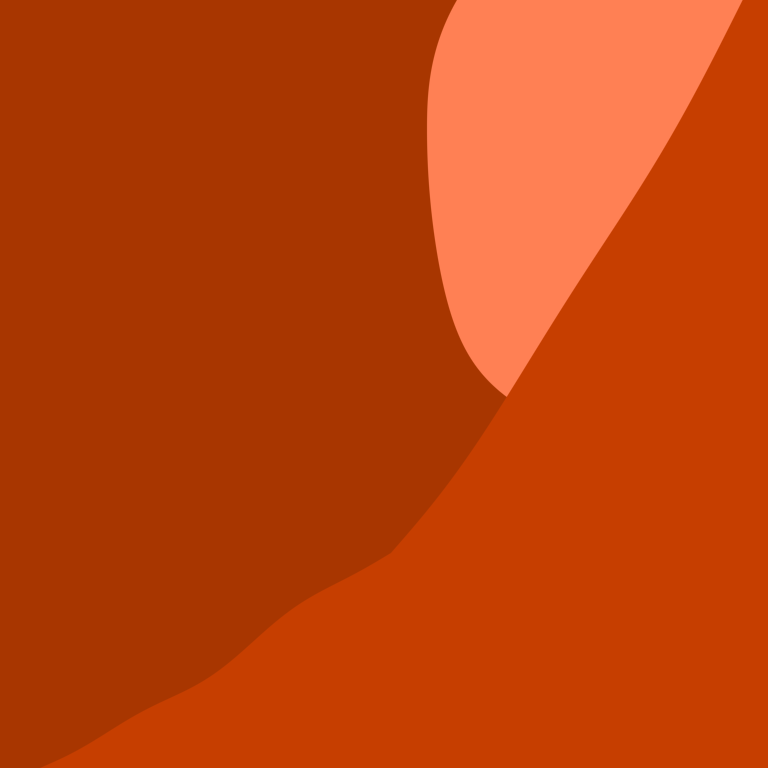
Reproduce this background procedurally as a WebGL 1 fragment shader.

```glsl
precision highp float;
// Flat three-tone landscape: a bright rounded shape set behind an orange slope
// on a rust backdrop. The ridge is two straight runs bent by sine harmonics,
// and the bright shape is bounded by a power curve on its left side.

uniform vec2 u_resolution;

#define RUST vec3(0.659, 0.212, 0.0)
#define ORANGE vec3(0.776, 0.243, 0.0)
#define CORAL vec3(1.0, 0.502, 0.329)
#define RIDGE_FOOT vec2(0.052, 0.0)
#define RIDGE_KNEE vec2(0.509, 0.280)
#define RIDGE_TOP vec2(0.967, 1.0)
#define BULGE_APEX vec2(0.556, 0.831)

const float PI = 3.14159265;

// Height of the straight run from a to b, extended past both ends
float lineHeight(float x, vec2 a, vec2 b) {
  return mix(a.y, b.y, (x - a.x) / (b.x - a.x));
}

// Gentle, wavy lower slope
float lowerRidge(float x) {
  float phase = PI * (x - RIDGE_FOOT.x) / (RIDGE_KNEE.x - RIDGE_FOOT.x);
  float waves = -0.0083 * sin(phase) - 0.0069 * sin(2.0 * phase)
              + 0.0044 * sin(3.0 * phase) - 0.0035 * sin(5.0 * phase);
  return lineHeight(x, RIDGE_FOOT, RIDGE_KNEE) + waves;
}

// Steep, slightly sagging upper slope
float upperRidge(float x) {
  float phase = PI * (x - RIDGE_KNEE.x) / (RIDGE_TOP.x - RIDGE_KNEE.x);
  float sag = -0.039 * sin(phase) - 0.0078 * sin(3.0 * phase);
  return lineHeight(x, RIDGE_KNEE, RIDGE_TOP) + sag;
}

float ridgeHeight(float x) {
  return x < RIDGE_KNEE.x ? lowerRidge(x) : upperRidge(x);
}

// Left edge of the bright shape, curling in quickly near its lower tip
float bulgeEdge(float y) {
  float above = max(y - BULGE_APEX.y, 0.0) / 0.169;
  float below = max(BULGE_APEX.y - y, 0.0) / 0.348;
  float lowerCurl = 0.061 * below * below + 0.043 * pow(below, 8.0);
  return BULGE_APEX.x + 0.039 * pow(above, 2.5) + lowerCurl;
}

// Antialiased coverage; the slope turns an axis offset into a distance
float coverage(float offset, float slope, float pixel) {
  float distanceToEdge = offset / sqrt(1.0 + slope * slope);
  return smoothstep(-0.75 * pixel, 0.75 * pixel, distanceToEdge);
}

void main() {
  vec2 uv = gl_FragCoord.xy / u_resolution;
  float pixel = 1.0 / min(u_resolution.x, u_resolution.y);
  float probe = 0.002;

  float edge = bulgeEdge(uv.y);
  float edgeSlope = (bulgeEdge(uv.y + probe) - edge) / probe;
  float ridge = ridgeHeight(uv.x);
  float ridgeSlope = (ridgeHeight(uv.x + probe) - ridge) / probe;

  // Layers from back to front
  vec3 color = mix(RUST, CORAL, coverage(uv.x - edge, edgeSlope, pixel));
  color = mix(color, ORANGE, coverage(ridge - uv.y, ridgeSlope, pixel));
  gl_FragColor = vec4(color, 1.0);
}
```
